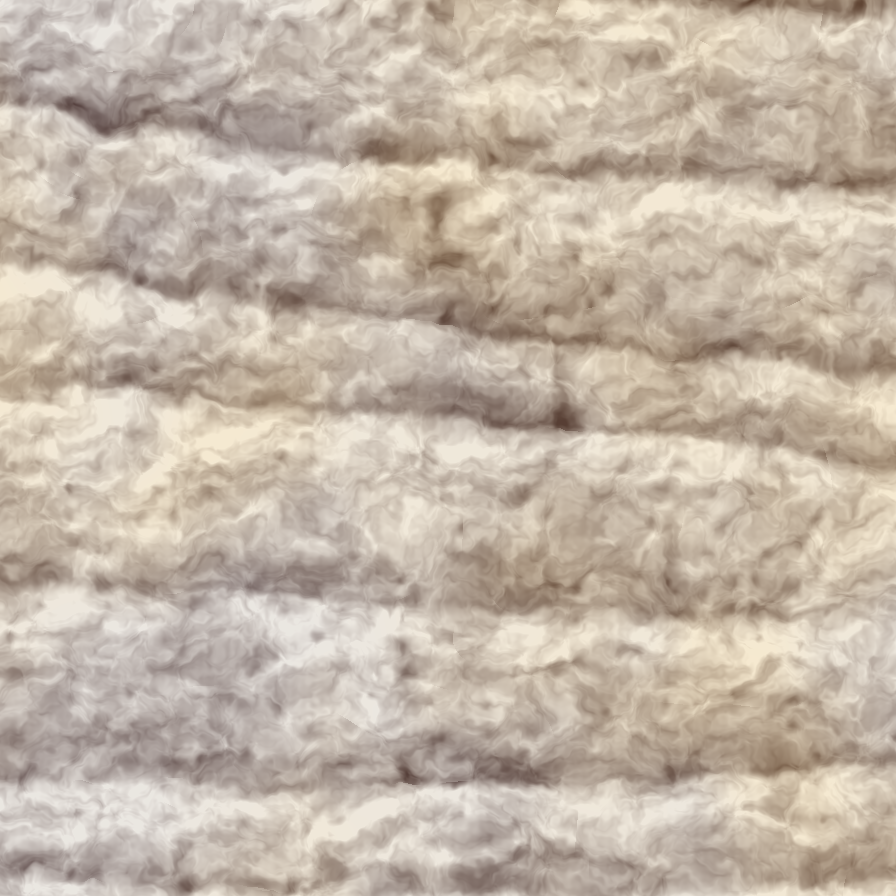
Reproduce this texture procedurally as a WebGL 2 fragment shader.

```glsl
#version 300 es
precision highp float;
// Weathered limestone wall: sloping rough courses with shadowed joints and pits.
uniform vec2 u_resolution;
out vec4 fragColor;

const vec3 SHADE = vec3(0.53, 0.45, 0.40);
const vec3 CHALK = vec3(0.90, 0.86, 0.80);
const vec3 WARM_TINT = vec3(0.020, 0.005, -0.035);
const vec3 COOL_TINT = vec3(-0.025, -0.005, 0.035);

// Joint height at the left, middle and right edge, then its shadow strength
const int JOINTS = 7;
const vec4 JOINT[JOINTS] = vec4[JOINTS](
    vec4(1.040, 1.012, 0.985, 0.85), vec4(0.882, 0.815, 0.792, 0.80),
    vec4(0.710, 0.635, 0.580, 0.85), vec4(0.572, 0.536, 0.480, 1.10),
    vec4(0.350, 0.326, 0.308, 0.75), vec4(0.138, 0.122, 0.150, 0.85),
    vec4(0.025, 0.000, 0.030, 0.70));

// Horizontal places of the two upright seams in each course
const vec2 SEAMS[JOINTS] = vec2[JOINTS](
    vec2(0.49, 0.45), vec2(0.49, 0.46), vec2(0.63, 0.75), vec2(0.75, 0.62),
    vec2(0.45, 0.20), vec2(0.51, 0.11), vec2(0.30, 0.80));

float hash(vec2 p) {
    vec3 q = fract(vec3(p.xyx) * 0.1031);
    q += dot(q, q.yzx + 33.33);
    return fract((q.x + q.y) * q.z);
}

float noise(vec2 p) {
    vec2 i = floor(p), f = fract(p);
    f = f * f * (3.0 - 2.0 * f);
    float low = mix(hash(i), hash(i + vec2(1, 0)), f.x);
    float high = mix(hash(i + vec2(0, 1)), hash(i + vec2(1, 1)), f.x);
    return mix(low, high, f.y);
}

float fbm(vec2 p, int octaves) {
    float sum = 0.0, weight = 0.5, total = 0.0;
    for (int i = 0; i < octaves; i++) {
        sum += weight * noise(p);
        total += weight;
        p = mat2(0.8, 0.6, -0.6, 0.8) * p * 2.03 + 17.3;
        weight *= 0.6;
    }
    return sum / total;
}

float bell(float x, float width) {
    return exp(-x * x / (width * width));
}

// Parabola through the three heights of a joint
float jointHeight(vec3 h, float x) {
    return h.x + x * (4.0 * h.y - 3.0 * h.x - h.z) + x * x * 2.0 * (h.x + h.z - 2.0 * h.y);
}

// Scattered hollows: dark core with a pale lower rim
float pits(vec2 p, float cells, float density) {
    vec2 home = floor(p * cells);
    float tone = 0.0;
    for (int y = -1; y <= 1; y++)
    for (int x = -1; x <= 1; x++) {
        vec2 cell = home + vec2(x, y);
        float present = step(hash(cell + 71.0), density);
        vec2 centre = cell + 0.2 + 0.6 * vec2(hash(cell + 5.0), hash(cell + 37.0));
        vec2 d = p * cells - centre;
        d.x *= mix(0.6, 1.3, hash(cell + 13.0));
        float size = mix(0.16, 0.36, hash(cell + 91.0));
        float core = bell(length(d), size);
        float rim = bell(length(d + vec2(-0.12, 0.45)), size * 1.2);
        tone += present * (0.6 * rim - core);
    }
    return tone;
}

// Tone of the joints (x) and the index of the course below the last one passed (y)
vec2 courses(vec2 p, float wobble) {
    float tone = 0.0, course = -1.0;
    for (int i = 0; i < JOINTS; i++) {
        float d = p.y - jointHeight(JOINT[i].xyz, p.x) + wobble;
        float patchy = 0.45 + 0.9 * noise(vec2(p.x * 9.0, float(i) * 7.3));
        float shadow = smoothstep(-0.010, 0.008, d) * exp(-max(d, 0.0) / 0.034);
        tone += 0.24 * bell(d + 0.030, 0.022) - 0.80 * JOINT[i].w * patchy * shadow;
        course += 1.0 - step(0.0, d);
    }
    return vec2(tone, course);
}

float seam(float x, float place, float width) {
    return bell(x - place, width);
}

void main() {
    vec2 p = gl_FragCoord.xy / u_resolution;
    vec2 warp = vec2(fbm(p * 16.0, 4), fbm(p * 16.0 + 50.0, 4)) - 0.5;

    // Courses and broken upright seams
    vec2 wall = courses(p, 0.035 * warp.y);
    vec2 seams = SEAMS[int(clamp(wall.y, 0.0, float(JOINTS - 1)))];
    float seamX = p.x + 0.05 * warp.x;
    float broken = smoothstep(0.35, 0.65, noise(p * vec2(8.0, 22.0) + 9.0));
    float upright = seam(seamX, seams.x, 0.012) + 0.5 * seam(seamX, seams.y, 0.010);

    // Rough face lit from above
    vec2 grain = p * vec2(24.0, 30.0) + 2.0 * warp;
    float rough = fbm(grain, 4);
    float relief = rough - fbm(grain + vec2(-0.15, 0.35), 4);
    float cloud = fbm(p * vec2(5.0, 8.0) + 3.0, 3) - 0.5;
    float cluster = smoothstep(0.25, 0.75, noise(p * 7.0 + 21.0));
    float hollows = pits(p + 0.02 * warp, 30.0, 0.10 + 0.35 * cluster);
    float ribs = cos(p.x * 603.0) + 0.5 * cos(p.y * 603.0);

    float tone = 0.73 + wall.x + 0.55 * cloud + 0.75 * (rough - 0.5) + 0.75 * relief;
    tone += 0.36 * hollows - 0.50 * upright * broken + 0.012 * ribs;
    tone = clamp(tone, -0.50, 1.12);

    // Cool grey at the left foot and head, warm buff elsewhere
    float warmth = 0.55 + 1.6 * (fbm(p * 4.0 + 80.0, 3) - 0.5);
    warmth -= 0.5 * bell(length(p - vec2(0.1, 0.08)), 0.3);
    warmth -= 0.5 * bell(length(p - vec2(0.15, 1.0)), 0.25);
    vec3 stone = mix(SHADE, CHALK, tone);
    stone += mix(COOL_TINT, WARM_TINT, clamp(warmth, 0.0, 1.0));
    fragColor = vec4(clamp(stone, 0.0, 1.0), 1.0);
}
```
